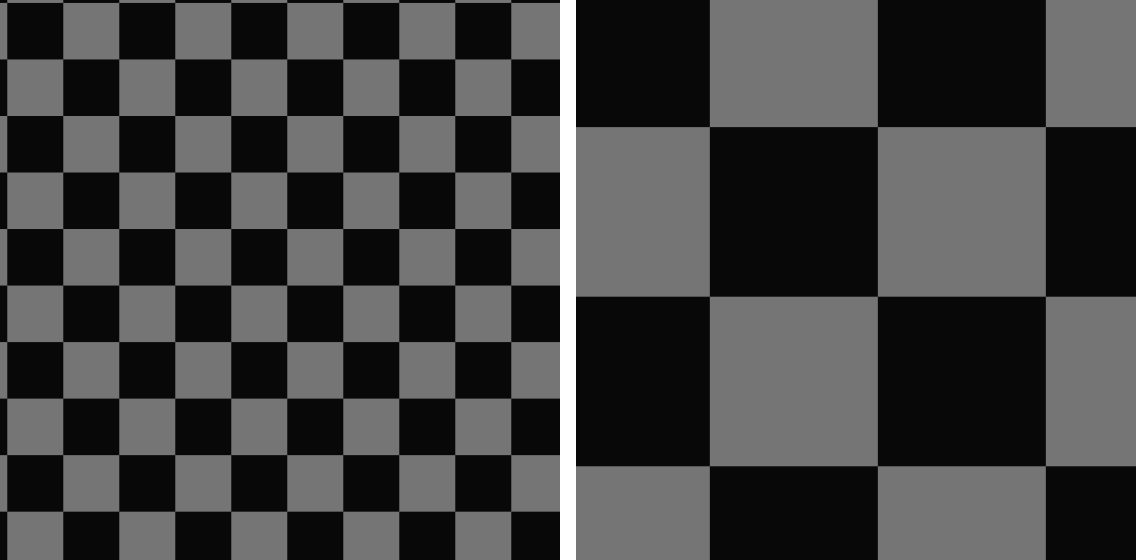
Left, the full canvas; right, a detail of the centre.
Write a three.js fragment shader that draws this pattern.

```glsl
// Checkerboard of near-black and mid-grey cells, slightly taller than wide.
varying vec2 vUv;

// Square wave per axis: +1 in even cells, -1 in odd cells, with smoothed edges.
vec2 cellSign(vec2 p, vec2 cellSize) {
  vec2 edgeDistance = (abs(mod(p / cellSize - 0.5, 2.0) - 1.0) - 0.5) * cellSize;
  return clamp(2.0 * edgeDistance / fwidth(vUv), -1.0, 1.0);
}

void main() {
  // Cell grid, shifted so that it is cropped by the canvas
  vec2 side = cellSign(vUv - vec2(0.013, 0.0863), vec2(0.1, 0.10094));

  // Cells whose column and row agree in parity are dark
  float dark = 0.5 + 0.5 * side.x * side.y;
  gl_FragColor = vec4(mix(vec3(0.46), vec3(0.03), dark), 1.0);
}
```
